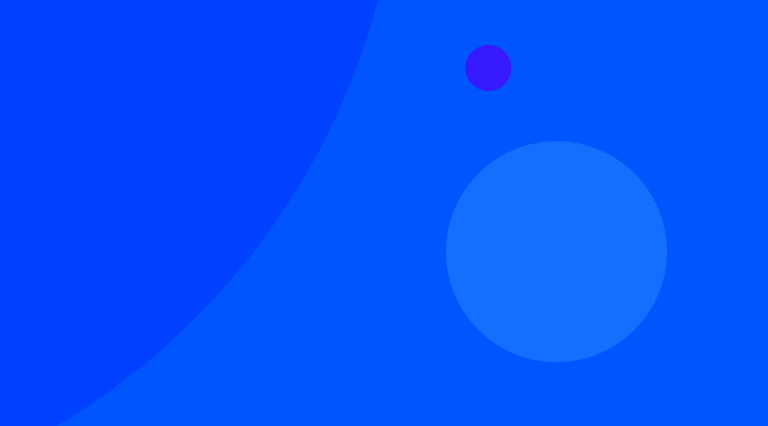
A Shadertoy shader for this background:

```glsl
// Flat blue backdrop with three discs: a huge deep-blue one entering from the
// upper left, a pale blue one at the lower right and a small violet one above it.
// Each disc is a signed distance, turned into an antialiased coverage mask.

const vec3 AZURE     = vec3(0.000, 0.333, 1.000);
const vec3 DEEP_BLUE = vec3(0.000, 0.256, 1.000);
const vec3 PALE_BLUE = vec3(0.080, 0.432, 0.997);
const vec3 VIOLET    = vec3(0.212, 0.098, 1.000);

// Signed distance to a circle, negative inside
float circleDistance(vec2 p, vec2 center, float radius) {
    return length(p - center) - radius;
}

// Coverage of a shape, with an edge one pixel wide
float coverage(float dist, float pixel) {
    return clamp(0.5 - dist / pixel, 0.0, 1.0);
}

// Paint a disc over a base colour
vec3 paintDisc(vec3 base, vec3 color, vec2 p, vec2 center, float radius, float pixel) {
    return mix(base, color, coverage(circleDistance(p, center, radius), pixel));
}

void mainImage(out vec4 fragColor, in vec2 fragCoord) {
    // Canvas height is one unit
    float pixel = 1.0 / iResolution.y;
    vec2 p = fragCoord * pixel;

    // Discs, back to front
    vec3 color = AZURE;
    color = paintDisc(color, DEEP_BLUE, p, vec2(-0.716, 1.425), 1.659, pixel);
    color = paintDisc(color, PALE_BLUE, p, vec2(1.3063, 0.4092), 0.2594, pixel);
    color = paintDisc(color, VIOLET, p, vec2(1.1462, 0.8404), 0.0540, pixel);

    fragColor = vec4(color, 1.0);
}
```
